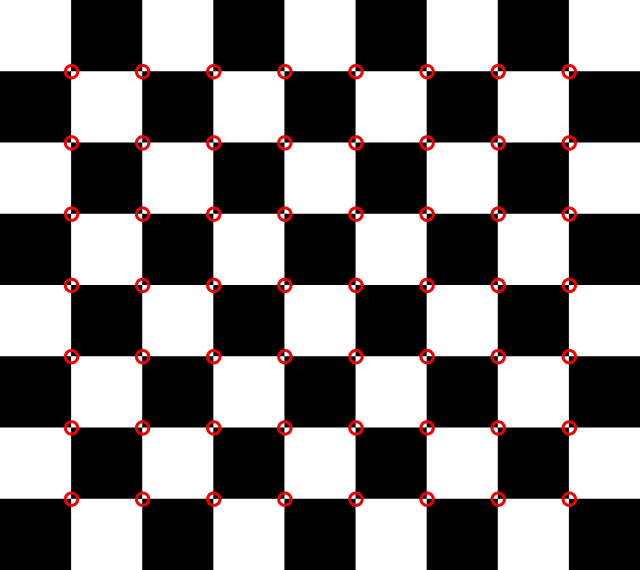
This pattern is drawn by a Shadertoy shader. Its source:

```glsl
// Black and white checkerboard with a small red ring on every inner corner.
// Each pixel finds its nearest grid corner; the sign of the offset gives the
// checker, and the distance to that corner gives the ring.

#define GRID vec2(9.0, 8.0)                // squares across and down
#define RING_RADIUS 0.087                  // centre line, in squares
#define RING_WIDTH 0.043                   // stroke, in squares
#define RING_OFFSET vec2(0.006, -0.006)    // slight shift right and down
#define RING_COLOR vec3(0.91, 0.015, 0.025)
#define DARK vec3(0.0)
#define LIGHT vec3(1.0)

// Light coverage of the checker; the lower left square is dark.
float checker(vec2 p, vec2 pixel) {
    vec2 corner = round(p);
    vec2 side = clamp(2.0 * (p - corner) / pixel, -1.0, 1.0);
    float parity = 1.0 - 2.0 * mod(corner.x + corner.y, 2.0);
    return 0.5 - 0.5 * parity * side.x * side.y;
}

// Signed distance to the ring around the nearest inner corner.
float ringDistance(vec2 p) {
    p -= RING_OFFSET;
    vec2 corner = clamp(round(p), vec2(1.0), GRID - 1.0);
    return abs(length(p - corner) - RING_RADIUS) - 0.5 * RING_WIDTH;
}

void mainImage(out vec4 fragColor, in vec2 fragCoord) {
    vec2 pixel = GRID / iResolution.xy;    // one pixel, in squares
    vec2 p = fragCoord * pixel;

    vec3 color = mix(DARK, LIGHT, checker(p, pixel));

    // Rings lie over the squares with a one-pixel soft edge.
    float ring = clamp(0.5 - ringDistance(p) / pixel.y, 0.0, 1.0);
    color = mix(color, RING_COLOR, ring);

    fragColor = vec4(color, 1.0);
}
```
